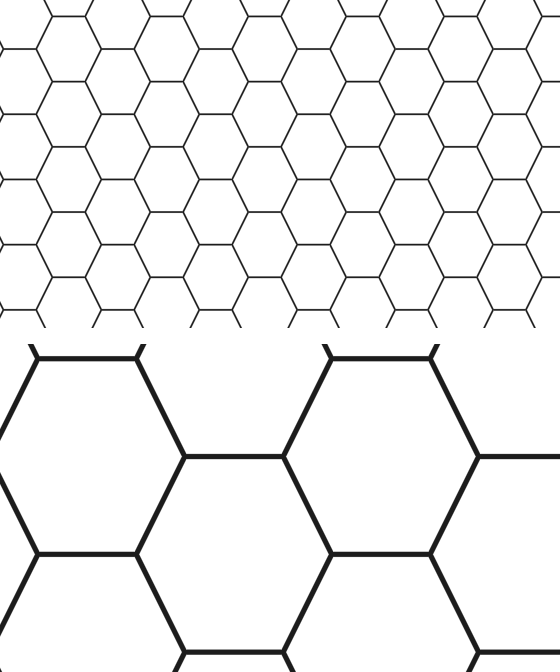
Top: the whole. Bottom: its middle third, enlarged.
Reproduce this pattern procedurally as a WebGL 2 fragment shader.

```glsl
#version 300 es
precision highp float;

// Lengths are in units of the canvas height
#define COLUMN_STEP 0.1493
#define ROW_STEP 0.1988
#define HALF_FLAT 0.0500
#define FIRST_CENTER vec2(0.0604, 0.1547)
#define LINE_WIDTH 0.0053
#define SOFTNESS 0.75
#define PAPER vec3(1.0)
#define INK vec3(0.11)

uniform vec2 u_resolution;
out vec4 fragColor;

// Offset from the nearest center of a rectangular lattice
vec2 wrapCentered(vec2 p, vec2 period) {
    return p - period * floor(p / period + 0.5);
}

// Distance inward from the outline of a flat-topped hexagon
float hexInset(vec2 p) {
    p = abs(p);
    float halfHeight = 0.5 * ROW_STEP;
    float halfWidth = COLUMN_STEP - HALF_FLAT;
    vec2 slantNormal = normalize(vec2(halfHeight, halfWidth - HALF_FLAT));
    float slantInset = dot(slantNormal, vec2(halfWidth, 0.0) - p);
    return min(halfHeight - p.y, slantInset);
}

void main() {
    vec2 p = gl_FragCoord.xy / u_resolution.y - FIRST_CENTER;
    float pixel = 1.0 / u_resolution.y;

    // Two interleaved lattices, shifted by one column and half a row
    vec2 period = vec2(2.0 * COLUMN_STEP, ROW_STEP);
    float evenInset = hexInset(wrapCentered(p, period));
    float oddInset = hexInset(wrapCentered(p - 0.5 * period, period));
    float edgeDistance = abs(max(evenInset, oddInset));

    // Softened outline
    float halfLine = 0.5 * LINE_WIDTH;
    float blur = SOFTNESS * pixel;
    float line = 1.0 - smoothstep(halfLine - blur, halfLine + blur, edgeDistance);

    fragColor = vec4(mix(PAPER, INK, line), 1.0);
}
```
